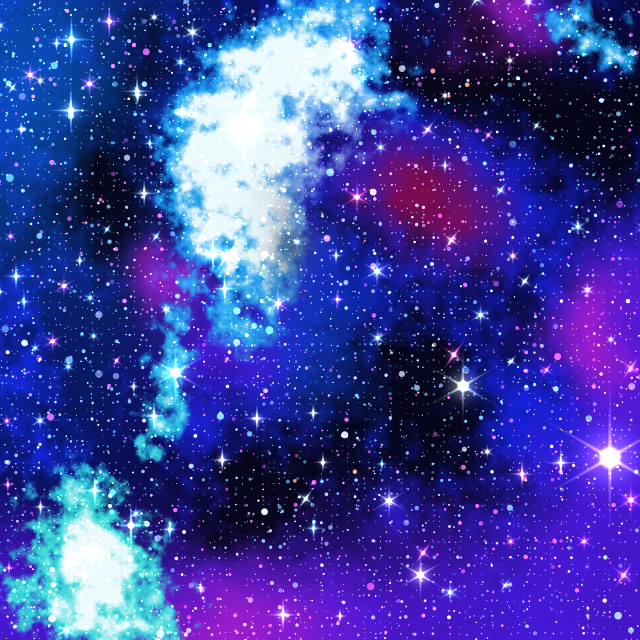
This background is drawn by a WebGL 1 fragment shader. Its source:

```glsl
precision highp float;
// Draws a vivid blue and violet nebula with bright grainy clouds and glinting stars.
uniform vec2 u_resolution;

float hash(vec2 p) {
  return fract(sin(dot(p, vec2(127.1, 311.7))) * 43758.5453);
}

float noise(vec2 p) {
  vec2 i = floor(p), f = fract(p);
  f = f * f * (3.0 - 2.0 * f);
  return mix(mix(hash(i), hash(i + vec2(1.0, 0.0)), f.x),
             mix(hash(i + vec2(0.0, 1.0)), hash(i + 1.0), f.x), f.y);
}

float fbm(vec2 p) {
  float sum = 0.0, amp = 0.46;
  for (int i = 0; i < 6; i++) {
    sum += amp * noise(p);
    p = mat2(1.6, 1.2, -1.2, 1.6) * p + 7.3;
    amp *= 0.56;
  }
  return sum;
}

// Soft elliptical spot
float blob(vec2 p, vec2 center, vec2 radius) {
  vec2 d = (p - center) / radius;
  return exp(-dot(d, d));
}

vec3 starTint(float h) {
  vec3 tint = mix(vec3(0.5, 0.85, 1.0), vec3(1.0), smoothstep(0.2, 0.6, h));
  tint = mix(tint, vec3(1.0, 0.4, 0.9), step(0.74, h));
  return mix(tint, vec3(1.0, 0.65, 0.45), step(0.93, h));
}

// Star with tapering rays, a round core and a coloured halo
vec3 glint(vec2 d, float reach, float angle, float points, vec3 tint) {
  float r = length(d), light = 0.0;
  float thin = max(0.0022, 1.2 / u_resolution.y);
  for (int k = 0; k < 3; k++) {
    float a = angle + float(k) * 3.14159 / points;
    vec2 axis = vec2(cos(a), sin(a));
    float along = max(0.0, 1.0 - abs(dot(d, axis)) / reach);
    float across = abs(d.x * axis.y - d.y * axis.x);
    light += along * along * smoothstep(thin + 0.025 * reach * along * along, 0.0, across);
  }
  float core = smoothstep(0.15, 0.06, r / reach);
  float halo = exp(-r * r / (reach * reach * 0.07));
  return tint * (light * 0.75 + halo * 0.45) + vec3(core);
}

// Scattered glinting stars, denser toward the left
vec3 glintLayer(vec2 p, float scale, float reach, float chance, float seed) {
  vec3 light = vec3(0.0);
  vec2 cell = floor(p * scale);
  for (int y = -1; y <= 1; y++) {
    for (int x = -1; x <= 1; x++) {
      vec2 id = cell + vec2(float(x), float(y));
      vec2 key = id + seed;
      vec2 pos = (id + vec2(hash(key + 1.7), hash(key + 5.3))) / scale;
      float size = reach * mix(0.4, 1.0, pow(hash(key + 9.1), 2.0));
      float odd = hash(key + 3.9);
      float shown = step(hash(key), chance * mix(1.4, 0.6, pos.x));
      float angle = odd < 0.2 ? 0.95 : 1.5708;
      light += shown * glint(p - pos, size, angle, odd < 0.55 ? 2.0 : 3.0, starTint(hash(key + 7.7)));
    }
  }
  return light;
}

// Fine round specks, one per grid cell
vec3 specks(vec2 p, float scale, float chance) {
  vec2 id = floor(p * scale), key = id + scale;
  vec2 pos = 0.3 + 0.4 * vec2(hash(key + 2.1), hash(key + 6.4));
  float radius = mix(0.08, 0.26, pow(hash(key + 4.8), 3.0));
  float soft = scale / u_resolution.y;
  float dotMask = smoothstep(radius + soft * 0.6, radius - soft * 0.6, length(fract(p * scale) - pos));
  return starTint(hash(key + 8.2)) * dotMask * step(hash(key), chance) * mix(0.35, 1.0, hash(key + 3.3));
}

vec3 nebula(vec2 p) {
  vec2 q = p + 0.24 * (vec2(fbm(p * 4.0), fbm(p * 4.0 + 17.0)) - 0.5);
  float f = fbm(p * 6.0 + 3.0) - 0.5;
  float grain = fbm(p * 45.0) - 0.5;

  // Deep blue ground with teal and violet regions
  vec3 col = mix(vec3(0.03, 0.05, 0.33), vec3(0.08, 0.13, 0.88), smoothstep(-0.2, 0.2, f + grain * 0.4));
  col = mix(col, vec3(0.03, 0.36, 0.72), 0.75 * blob(q, vec2(0.05, 0.88), vec2(0.25, 0.35)));
  col = mix(col, vec3(0.03, 0.28, 0.72), 0.6 * blob(q, vec2(0.53, 0.44), vec2(0.12)));
  float violet = smoothstep(0.36, 0.06, q.y) + smoothstep(0.8, 1.0, q.x) * smoothstep(0.75, 0.5, q.y)
               + blob(q, vec2(0.36, 0.46), vec2(0.11, 0.09));
  col = mix(col, vec3(0.30, 0.09, 0.84), 0.88 * min(violet, 1.0));

  // Dark voids
  float dark = blob(q, vec2(0.68, 0.42), vec2(0.12, 0.23)) + blob(q, vec2(0.93, 0.78), vec2(0.12, 0.2))
             + blob(q, vec2(0.71, 0.9), vec2(0.09)) + 0.8 * blob(q, vec2(0.17, 0.69), vec2(0.13, 0.1))
             + 0.9 * blob(q, vec2(0.43, 0.27), vec2(0.15, 0.1)) + 0.7 * blob(q, vec2(0.27, 0.9), vec2(0.08));
  col = mix(col, vec3(0.02, 0.02, 0.09), clamp(dark * (1.0 - 2.2 * f - grain), 0.0, 0.95));

  // Magenta and crimson glows
  float magenta = blob(q, vec2(0.34, 0.02), vec2(0.17, 0.1)) + blob(q, vec2(0.97, 0.47), vec2(0.08, 0.1))
                + blob(q, vec2(0.26, 0.56), vec2(0.05)) + blob(q, vec2(0.77, 0.98), vec2(0.07, 0.05));
  col = mix(col, vec3(0.72, 0.12, 0.8), 0.75 * min(magenta, 1.0));
  col = mix(col, vec3(0.6, 0.03, 0.25), 0.8 * blob(q, vec2(0.67, 0.69), vec2(0.09, 0.07)));

  // Bright cloud band with splattered edges
  float cloud = 1.3 * blob(q, vec2(0.12, 0.14), vec2(0.14, 0.17)) + 1.1 * blob(q, vec2(0.40, 0.67), vec2(0.11, 0.18))
              + 0.95 * blob(q, vec2(0.52, 0.91), vec2(0.13, 0.15)) + 0.7 * blob(q, vec2(0.25, 0.43), vec2(0.05, 0.1))
              + 0.8 * blob(q, vec2(0.91, 0.98), vec2(0.09, 0.05));
  float density = cloud + (f * 1.1 + grain * 1.1) * smoothstep(0.05, 0.4, cloud);
  vec3 edge = mix(vec3(0.2, 0.9, 0.85), vec3(0.12, 0.66, 0.96), smoothstep(0.15, 0.6, p.y));
  edge = mix(edge, vec3(0.58, 0.62, 0.88), blob(q, vec2(0.56, 0.66), vec2(0.08, 0.16)));
  col = mix(col, edge, smoothstep(0.25, 0.62, density) * 0.92);
  col = mix(col, vec3(0.92, 0.98, 0.99), smoothstep(0.55, 1.0, density));
  return mix(col, vec3(0.3, 0.32, 0.42), 0.7 * blob(q, vec2(0.48, 0.58), vec2(0.05, 0.06)));
}

void main() {
  vec2 p = gl_FragCoord.xy / u_resolution;
  vec3 col = nebula(p);
  col += specks(p, 42.0, 0.22) + specks(p + 0.37, 75.0, 0.32) + specks(p + 0.61, 120.0, 0.3);
  col += glintLayer(p, 16.0, 0.034, 0.42, 11.0) + glintLayer(p, 6.0, 0.085, 0.42, 47.0);
  col += glint(p - vec2(0.953, 0.285), 0.14, 1.5708, 3.0, vec3(0.85, 0.75, 1.0));
  gl_FragColor = vec4(clamp(col, 0.0, 1.0), 1.0);
}
```
